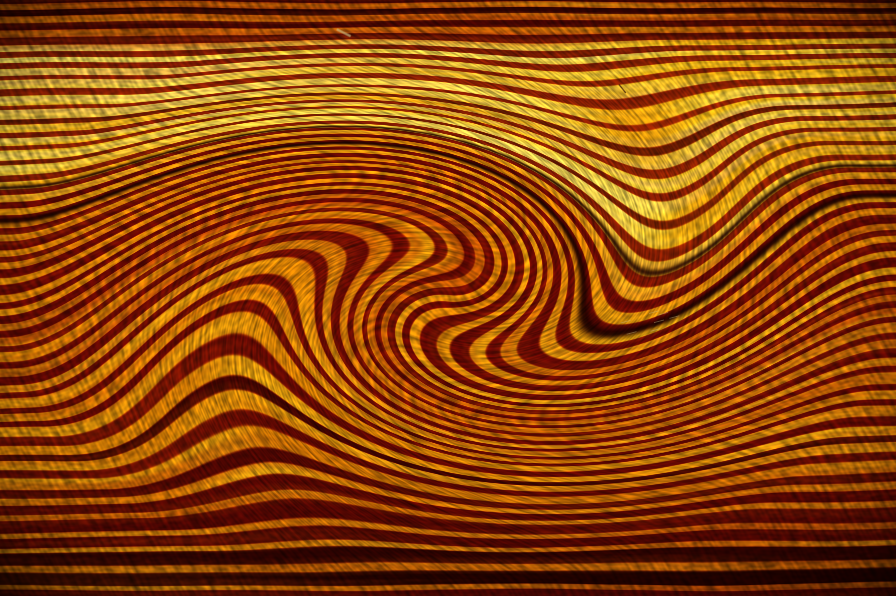
A Shadertoy shader for this texture:

```glsl
// Polished wood grain twisted into an S-shaped whirl.
// Level growth rings are a 1D band pattern; each point is turned about the
// centre by an angle that fades to zero at the rim, then looked up in it.

#define TWIRL 3.35          // turn at the centre, radians
#define RING_COUNT 20.0     // rings per half height
#define RING_SPREAD 2.6     // rings get finer towards the top
#define RING_WOBBLE 0.45    // uneven ring spacing
#define GRAIN_TILT 0.045    // rise of the grain to the right
#define FIBRE_DENSITY 95.0  // fine streaks across the grain
#define FIBRE_DEPTH 0.46
#define VIGNETTE 0.62

const vec3 BLACK  = vec3(0.11, 0.005, 0.0);
const vec3 MAROON = vec3(0.37, 0.03, 0.01);
const vec3 RUST   = vec3(0.62, 0.20, 0.01);
const vec3 ORANGE = vec3(0.78, 0.46, 0.015);
const vec3 GOLD   = vec3(0.84, 0.64, 0.07);
const vec3 STRAW  = vec3(0.87, 0.81, 0.37);

float hash(vec2 p) {
    return fract(sin(dot(p, vec2(127.1, 311.7))) * 43758.5);
}

vec2 gradientAt(vec2 cell) {
    float a = 6.2832 * hash(cell);
    return vec2(cos(a), sin(a));
}

float gradientNoise(vec2 p) {
    vec2 i = floor(p), f = fract(p);
    vec2 u = f * f * f * (f * (f * 6.0 - 15.0) + 10.0);
    vec2 e = vec2(0.0, 1.0);
    float a = dot(gradientAt(i), f);
    float b = dot(gradientAt(i + e.yx), f - e.yx);
    float c = dot(gradientAt(i + e.xy), f - e.xy);
    float d = dot(gradientAt(i + e.yy), f - e.yy);
    return mix(mix(a, b, u.x), mix(c, d, u.x), u.y);
}

float bell(float x, float centre, float width) {
    float d = (x - centre) / width;
    return exp(-d * d);
}

vec2 twirl(vec2 p) {
    float fade = max(1.0 - length(p), 0.0);
    float a = TWIRL * fade * fade;
    float c = cos(a), s = sin(a);
    return vec2(c * p.x - s * p.y, s * p.x + c * p.y);
}

float segment(vec2 p, vec2 a, vec2 b) {
    vec2 ab = b - a;
    return length(p - a - ab * clamp(dot(p - a, ab) / dot(ab, ab), 0.0, 1.0));
}

// Wood colour at an untwisted position; both axes run from -1 to 1.
vec3 wood(vec2 q) {
    float g = q.y - GRAIN_TILT * q.x * (1.0 - q.y * q.y);
    g += 0.014 * gradientNoise(vec2(q.x * 2.5, q.y * 4.0));
    float pale = smoothstep(0.34, 0.47, g) * (1.0 - smoothstep(0.82, 0.91, g));
    float low = smoothstep(-0.45, -0.78, g);
    float top = smoothstep(0.82, 0.90, g);

    // Growth rings, each with its own width and depth
    float phase = g * (RING_COUNT + RING_SPREAD * g)
                + RING_WOBBLE * gradientNoise(vec2(g * 8.0, 3.3));
    float id = floor(phase);
    float soft = max(0.10, fwidth(phase) * 0.6);
    float halfWidth = 0.25 + 0.14 * (hash(vec2(id, 4.0)) - 0.5)
                    - 0.05 * pale + 0.06 * low + 0.07 * top;
    float ring = 1.0 - smoothstep(halfWidth - soft, halfWidth + soft,
                                  abs(fract(phase) - 0.5));
    float fine = gradientNoise(vec2(phase * 2.7, q.x * 0.8));

    // Light wood between the rings
    float patchy = gradientNoise(vec2(q.x * 2.0, g * 9.0));
    float leftness = smoothstep(0.8, -0.7, q.x);
    vec3 light = mix(ORANGE, GOLD, clamp(0.8 * pale + 0.2 + patchy, 0.0, 1.0));
    float straw = pale * (0.25 + 0.35 * leftness + 0.7 * patchy + fine);
    light = mix(light, STRAW, clamp(straw, 0.0, 0.9));
    float redness = 0.7 * bell(g, -0.07, 0.035) + 0.4 * bell(g, -0.22, 0.06)
                  + 0.2 * bell(g, 0.2, 0.07) + 0.35 * low + 0.6 * top
                  + 0.2 * smoothstep(-0.1, 0.8, q.x) * smoothstep(0.3, -0.2, g);
    light = mix(light, RUST, clamp(redness + 0.6 * fine, 0.0, 0.9));

    // Rings pass through rust into maroon, a few of them nearly black
    float depth = smoothstep(0.55, 1.0, hash(vec2(id, 9.0)));
    vec3 dark = mix(MAROON, BLACK, clamp(0.75 * depth + 0.22 * low + 0.4 * top, 0.0, 0.95));
    dark = mix(dark, RUST, 0.42 * pale);
    float core = smoothstep(0.3, 1.0, ring) * (0.95 + 0.5 * fine);
    vec3 col = mix(light, RUST, smoothstep(0.1, 0.8, ring));
    col = mix(col, dark, clamp(core, 0.0, 1.0));
    float seam = 0.95 * bell(g, 0.305, 0.012) + 0.85 * bell(g, 0.415, 0.007);
    col = mix(col, BLACK, min(seam, 1.0));

    // Slanted fibres, dragged along by the twist
    float fibre = gradientNoise(vec2((q.x + 0.35 * q.y) * FIBRE_DENSITY, q.y * 14.0))
                + 0.7 * gradientNoise(q * vec2(50.0, 85.0));
    return col * (1.0 + FIBRE_DEPTH * fibre);
}

void mainImage(out vec4 fragColor, in vec2 fragCoord) {
    vec2 p = 2.0 * fragCoord / iResolution.xy - 1.0;
    vec3 col = wood(twirl(p));

    // Darkened borders
    float rim = dot(p * p, p * p) * 0.5;
    col *= 1.05 - VIGNETTE * rim * rim - 0.10 * smoothstep(0.2, -1.0, p.y);

    // Small scratches: one at the top, a scatter by the hook
    vec2 s = vec2(p.x * iResolution.x / iResolution.y, p.y);
    float px = 2.0 / iResolution.y;
    float d = segment(s, vec2(-0.37, 0.90), vec2(-0.33, 0.88)) - 0.004;
    for (int i = 0; i < 7; i++) {
        float k = float(i);
        vec2 a = vec2(0.54, -0.13) + vec2(0.22, 0.08) * vec2(hash(vec2(k, 1.0)), hash(vec2(k, 2.0)));
        d = min(d, segment(s, a, a + vec2(0.03, 0.008)) - 0.0005);
    }
    col = mix(col, vec3(0.80, 0.74, 0.50), 0.65 * (1.0 - smoothstep(-px, px, d)));
    float nick = segment(s, vec2(0.575, 0.715), vec2(0.595, 0.69)) - 0.002;
    col = mix(col, BLACK, 0.8 * (1.0 - smoothstep(-px, px, nick)));

    fragColor = vec4(clamp(col, 0.0, 1.0), 1.0);
}
```
